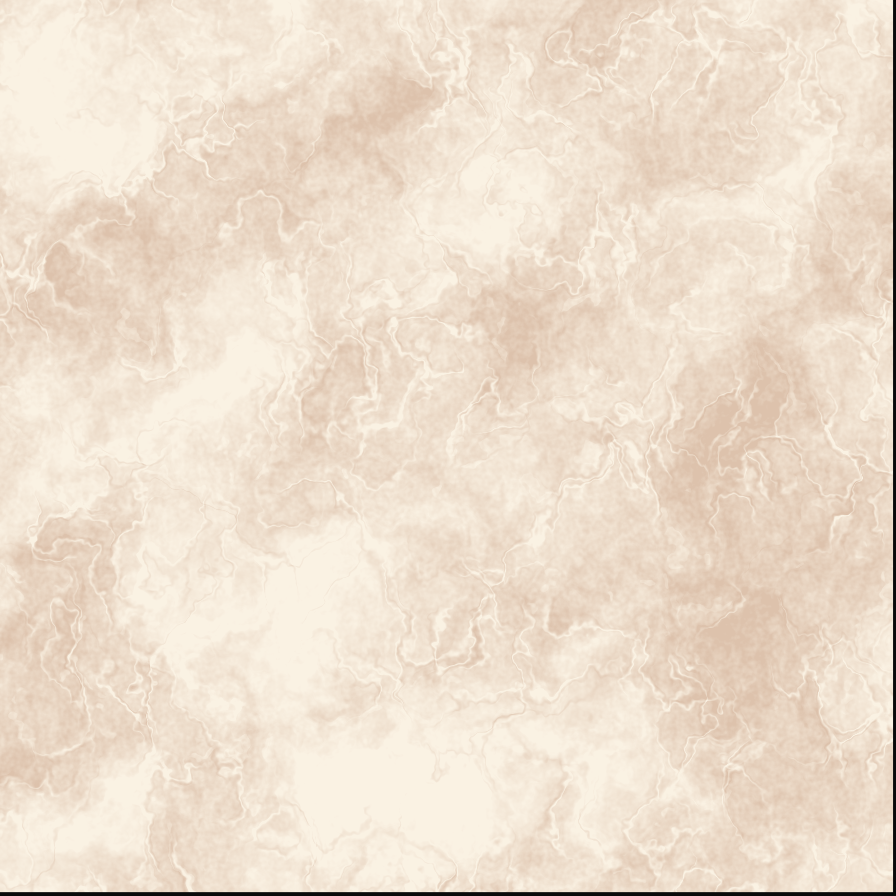
Write a WebGL 1 fragment shader that draws this texture.

```glsl
precision highp float;
// Cream and tan marble: warped diagonal clouds of gradient noise, crossed by
// broken, slightly embossed veins and covered with a fine plaster grain.
// A thin black edge closes the right and bottom sides.
uniform vec2 u_resolution;

vec2 cellGradient(vec2 cell) {
  vec3 h = fract(cell.xyx * vec3(0.1031, 0.1030, 0.0973));
  h += dot(h, h.yzx + 33.33);
  float angle = 6.2832 * fract((h.x + h.y) * h.z);
  return vec2(cos(angle), sin(angle));
}

float gradientNoise(vec2 p) {
  vec2 cell = floor(p);
  vec2 f = p - cell;
  vec2 fade = f * f * f * (f * (f * 6.0 - 15.0) + 10.0);
  float a = dot(cellGradient(cell), f);
  float b = dot(cellGradient(cell + vec2(1, 0)), f - vec2(1, 0));
  float c = dot(cellGradient(cell + vec2(0, 1)), f - vec2(0, 1));
  float d = dot(cellGradient(cell + vec2(1, 1)), f - vec2(1, 1));
  return mix(mix(a, b, fade.x), mix(c, d, fade.x), fade.y);
}

float fbm(vec2 p) {
  float sum = 0.0;
  float amplitude = 0.5;
  for (int i = 0; i < 5; i++) {
    sum += amplitude * gradientNoise(p);
    p = mat2(1.6, 1.2, -1.2, 1.6) * p + 17.3;
    amplitude *= 0.55;
  }
  return sum;
}

float line(float distanceToLine, float width) {
  return 1.0 - smoothstep(0.0, width, abs(distanceToLine));
}

void main() {
  vec2 uv = gl_FragCoord.xy / u_resolution;
  vec2 p = uv + 3.0;
  vec2 warp = vec2(fbm(p * 9.0), fbm(p * 9.0 + 41.0));

  // Broad clouds, stretched along the rising diagonal
  vec2 q = p + 0.12 * warp;
  vec2 along = vec2(0.62, 0.78);
  vec2 slanted = vec2(dot(q, along) * 2.5, dot(q, vec2(-along.y, along.x)) * 4.2);
  float tone = 0.39 + 2.4 * fbm(slanted + 7.0);
  float rough = smoothstep(-0.2, 0.6, tone);

  // Mottling, upright fibres and grain, calmer on the pale patches
  float fibres = gradientNoise(vec2(p.x * 130.0, p.y * 42.0) + 6.0 * warp);
  float grain = gradientNoise(p * 190.0);
  tone += 0.8 * fbm(p * 15.0 + 3.0 * warp);
  tone += mix(0.35, 1.0, rough) * (0.6 * fbm(p * 62.0) + 0.22 * fibres + 0.3 * grain);

  // Pale veins with a shaded side, broken up by a patchy mask
  for (int i = 0; i < 4; i++) {
    float layer = float(i);
    float scale = 5.0 + 3.5 * layer;
    vec2 v = (p + 0.09 * warp) * vec2(1.15, 0.8) * scale + 23.7 * layer;
    float n = gradientNoise(v) + 0.12 * gradientNoise(v * 4.3);
    float width = 0.0036 * scale;
    float presence = smoothstep(0.0, 0.3, gradientNoise(p * 7.0 + 11.3 * layer) + 0.04);
    float relief = mix(0.15, 0.6, rough) * line(n, width)
                 - 0.28 * line(n + 1.6 * width, width);
    tone -= presence * relief;
  }

  // Sparse tan cracks, clearest on the pale patches
  vec2 c = (p + 0.07 * warp) * 4.2 + 91.0;
  float crack = line(gradientNoise(c) + 0.1 * gradientNoise(c * 5.0), 0.014);
  tone += 0.4 * (1.0 - 0.6 * rough) * crack
        * smoothstep(-0.05, 0.2, gradientNoise(p * 6.0 + 57.0));

  // Small chalky flakes
  float flake = gradientNoise(p * 27.0 + 5.0 * warp + 13.0);
  tone -= 0.35 * rough * smoothstep(0.33, 0.45, flake);

  vec3 cream = vec3(0.97, 0.93, 0.87);
  vec3 tan_ = vec3(0.89, 0.80, 0.72);
  vec3 color = mix(cream, tan_, clamp(tone, -0.14, 1.3));

  // Thin black edge at right and bottom
  vec2 pixel = 1.0 / u_resolution;
  float inside = smoothstep(0.0032 - 0.5 * pixel.x, 0.0032 + 0.5 * pixel.x, 1.0 - uv.x)
               * smoothstep(0.0042 - 0.5 * pixel.y, 0.0042 + 0.5 * pixel.y, uv.y);
  gl_FragColor = vec4(mix(vec3(0.04), color, inside), 1.0);
}
```
